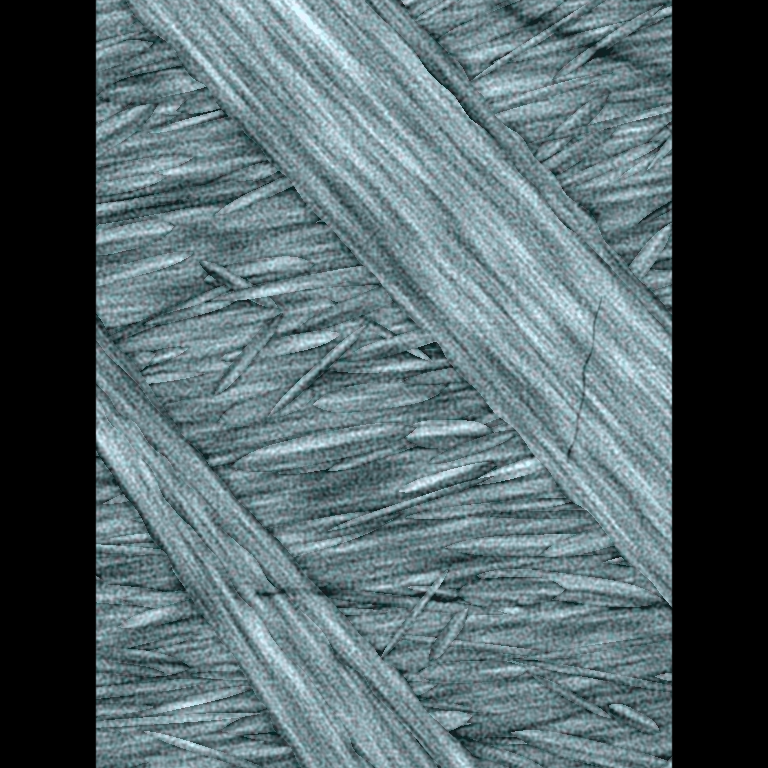
Give the GLSL for this texture, as a Shadertoy shader.

```glsl
const vec3 DARK_STEEL = vec3(0.12, 0.20, 0.21);
const vec3 PALE_STEEL = vec3(0.80, 0.90, 0.94);
const float FRAME_LEFT = 0.125;
const float FRAME_RIGHT = 0.875;
const float CELL_SIZE = 0.15;
const int LATH_LAYERS = 4;
const float LATH_TONE = 0.55;
const float SHADOW_WIDTH = 0.0032;
const float SHADOW_DEPTH = 0.20;
const float SEAM_WIDTH = 0.007;
const float SEAM_DEPTH = 0.28;
const float STREAK_CONTRAST = 0.62;
const float GRAIN_CONTRAST = 0.30;
const float TINT_CONTRAST = 0.07;

// Long strips: angle in degrees, lower and upper offset, tone
const int STRIP_COUNT = 5;
const vec4 STRIPS[STRIP_COUNT] = vec4[](
    vec4(-57.0, 0.330, 0.420, 0.50),
    vec4(-53.0, 0.388, 0.455, 0.52),
    vec4(-48.0, 0.428, 0.466, 0.52),
    vec4(-49.0, 1.010, 1.048, 0.47),
    vec4(-48.0, 0.790, 1.025, 0.57));

// Dark cracks: end points, then widths
const int CRACK_COUNT = 3;
const vec4 CRACKS[CRACK_COUNT] = vec4[](
    vec4(0.62, 1.01, 0.89, 0.89),
    vec4(0.34, 0.232, 0.88, 0.208),
    vec4(0.78, 0.61, 0.742, 0.40));
const float CRACK_WIDTHS[CRACK_COUNT] = float[](0.011, 0.004, 0.0018);

// Topmost piece: coordinates along its grain, tone, shadow, noise seed
struct Surface { vec2 grain; float tone; float shade; float seed; };

vec3 hash3(vec2 p, int layer) {
    uvec3 v = uvec3(ivec3(ivec2(p), layer)) * 1664525u + 1013904223u;
    v.x += v.y * v.z; v.y += v.z * v.x; v.z += v.x * v.y;
    v ^= v >> 16u;
    v.x += v.y * v.z; v.y += v.z * v.x; v.z += v.x * v.y;
    return vec3(v >> 8u) / 16777216.0;
}

float cornerSlope(vec2 cell, vec2 offset) {
    return dot(hash3(cell, 7).xy * 2.0 - 1.0, offset);
}

float gradientNoise(vec2 p) {
    vec2 i = floor(p), f = p - i;
    vec2 u = f * f * (3.0 - 2.0 * f);
    vec2 e = vec2(1.0, 0.0);
    float low = mix(cornerSlope(i, f), cornerSlope(i + e, f - e), u.x);
    float high = mix(cornerSlope(i + e.yx, f - e.yx), cornerSlope(i + 1.0, f - 1.0), u.x);
    return 1.4 * mix(low, high, u.y);
}

// Coordinates along and across a direction
vec2 alignTo(vec2 p, float angle) {
    float c = cos(angle), s = sin(angle);
    return vec2(c * p.x + s * p.y, c * p.y - s * p.x);
}

float bell(float x) {
    return exp(-x * x);
}

// Brushed relief along the x axis, with short bright glints
float streaks(vec2 q, float seed) {
    float n = 0.40 * gradientNoise(q * vec2(3.0, 28.0) + seed);
    n += 0.60 * gradientNoise(q * vec2(7.0, 85.0) + seed);
    n += 0.45 * gradientNoise(q * vec2(18.0, 180.0) + seed);
    float glint = smoothstep(0.2, 0.6, gradientNoise(q * vec2(11.0, 60.0) - seed));
    return STREAK_CONTRAST * n + 0.20 * glint;
}

// Short overlapping laths scattered over cells, flatter towards the bottom
Surface lathField(vec2 p, float soft) {
    Surface top = Surface(alignTo(p, radians(10.0)), 0.46, 0.0, 5.0);
    vec2 home = floor(p / CELL_SIZE);
    for (int n = 0; n < 9 * LATH_LAYERS; n++) {
        int layer = n / 9;
        vec2 cell = home + vec2(n % 3 - 1, (n / 3) % 3 - 1);
        vec3 h = hash3(cell, layer + 20);
        vec3 k = fract(h * 57.0);
        vec2 center = (cell + h.xy) * CELL_SIZE;
        bool crossing = k.x > 0.76;
        float angle = mix(-2.0, 26.0, center.y) + 26.0 * (k.y - 0.5);
        if (crossing) angle = (k.x > 0.87 ? 46.0 : -26.0) + 18.0 * (k.y - 0.5);
        float halfLength = mix(0.06, 0.15, h.z) * (crossing ? 0.6 : 1.0);
        float halfWidth = mix(0.005, 0.019, k.z * k.z);
        vec2 q = alignTo(p - center, radians(angle));
        float reach = q.x * q.x / (halfLength * halfLength);
        float inside = halfWidth * (1.0 - reach * reach) - abs(q.y);
        if (inside < -3.0 * SHADOW_WIDTH) continue;
        if (inside > 0.0) {
            top.grain = q;
            top.tone = LATH_TONE + 0.24 * (fract(h.z * 91.0) - 0.5);
            top.seed = floor(h.x * 400.0);
        }
        top.shade *= 1.0 - smoothstep(-soft, soft, inside);
        top.shade += SHADOW_DEPTH * bell(inside / SHADOW_WIDTH);
    }
    return top;
}

// Long strips with ragged dark seams, laid over the laths
void addStrips(inout Surface top, vec2 p, float soft, float rough) {
    for (int i = 0; i < STRIP_COUNT; i++) {
        vec4 strip = STRIPS[i];
        vec2 q = alignTo(p, radians(strip.x));
        float inside = min(q.y - strip.y, strip.z - q.y) + 0.009 * rough;
        if (inside > 0.0) {
            float middle = bell((q.y - mix(strip.y, strip.z, 0.6)) / (0.4 * (strip.z - strip.y)));
            top.grain = q * vec2(0.8, 1.15);
            top.tone = strip.w - 0.04 + 0.09 * middle;
            top.seed = 17.0 * float(i) + 3.0;
        }
        top.shade *= 1.0 - smoothstep(-soft, soft, inside);
        top.shade += SEAM_DEPTH * (0.8 + 0.8 * rough) * bell(inside / SEAM_WIDTH);
    }
}

float crackShade(vec2 p, float rough) {
    float shade = 0.0;
    for (int i = 0; i < CRACK_COUNT; i++) {
        vec2 start = CRACKS[i].xy, span = CRACKS[i].zw - start;
        vec2 offset = p + 0.012 * rough - start;
        float t = clamp(dot(offset, span) / dot(span, span), 0.0, 1.0);
        shade = max(shade, bell(length(offset - t * span) / CRACK_WIDTHS[i]));
    }
    return shade * (0.32 + 0.3 * rough);
}

void mainImage(out vec4 fragColor, in vec2 fragCoord) {
    vec2 p = fragCoord / iResolution.xy;
    float pixel = 1.0 / iResolution.x;
    float soft = max(pixel, 0.0015);

    // Black side bars
    float frame = smoothstep(-pixel, pixel, min(p.x - FRAME_LEFT, FRAME_RIGHT - p.x));
    fragColor = vec4(0.0, 0.0, 0.0, 1.0);
    if (frame <= 0.0) return;

    // Relief, cracks and fine speckle
    float rough = gradientNoise(p * 24.0);
    Surface top = lathField(p, soft);
    addStrips(top, p, soft, rough);
    float tone = top.tone + streaks(top.grain, top.seed) - top.shade - crackShade(p, rough);
    tone += GRAIN_CONTRAST * gradientNoise(p * 210.0) + 0.12 * gradientNoise(p * 9.0);
    vec3 color = mix(DARK_STEEL, PALE_STEEL, clamp(tone, -0.1, 1.1));

    // Faint red and cyan fringes
    color += TINT_CONTRAST * gradientNoise(p * 120.0 + 70.0) * vec3(1.0, -0.5, -0.3);
    fragColor.rgb = clamp(color, 0.0, 1.0) * frame;
}
```
